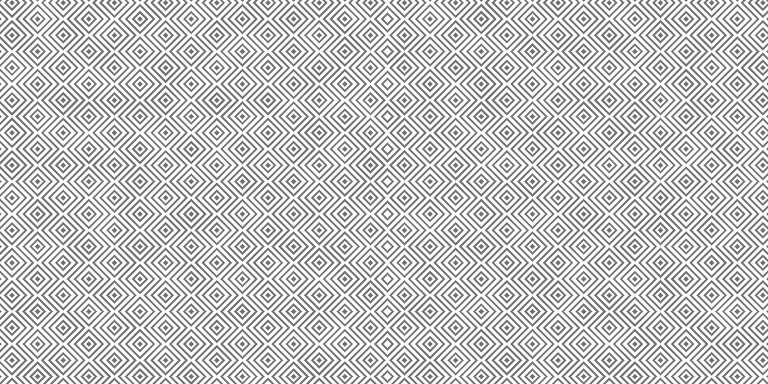
Give the GLSL for this pattern, as a WebGL 1 fragment shader.

```glsl
precision highp float;
// Half-drop lattice of concentric diamonds whose outer rings join into zigzags.
// A folded city-block distance gives evenly spaced rings about solid dots; columns
// mirror about a narrow vertical seam, and gradient noise varies the line weight.

uniform vec2 u_resolution;

// Lengths are fractions of the canvas height.
const float COLUMN_STEP = 0.06667;   // between neighbouring columns
const float ROW_HALF    = 0.04232;   // half the height of one repeat
const float SEAM_X      = 1.009;     // mirror axis
const float SEAM_GAP    = 0.0443;    // mirror axis to the nearest column
const float FIRST_ROW_Y = 0.0617;    // lowest diamond centre in that column
const float RING_COUNT  = 6.0;       // ring intervals between adjacent centres
const float LINE_DUTY   = 0.38;      // inked share of each ring interval
const float DOT_RADIUS  = 0.0072;    // half diagonal of the central dot
const float WEAR        = 0.3;       // relative variation in line weight
const float WEAR_SCALE  = 13.0;
const float EDGE_SOFT   = 1.15;      // edge width in output pixels
const vec3 PAPER = vec3(0.985);
const vec3 INK   = vec3(0.44);

vec2 hashGradient(vec2 cell) {
  float h = fract(sin(dot(cell, vec2(127.1, 311.7))) * 43758.5);
  float angle = 6.28318 * h;
  return vec2(cos(angle), sin(angle));
}

float gradientNoise(vec2 p) {
  vec2 i = floor(p);
  vec2 f = fract(p);
  vec2 u = f * f * f * (f * (f * 6.0 - 15.0) + 10.0);
  float a = dot(hashGradient(i), f);
  float b = dot(hashGradient(i + vec2(1.0, 0.0)), f - vec2(1.0, 0.0));
  float c = dot(hashGradient(i + vec2(0.0, 1.0)), f - vec2(0.0, 1.0));
  float d = dot(hashGradient(i + 1.0), f - 1.0);
  return mix(mix(a, b, u.x), mix(c, d, u.x), u.y);
}

// Distance along each axis to the nearest lattice point.
vec2 foldRepeat(vec2 p, vec2 halfPeriod) {
  return abs(mod(p + halfPeriod, 2.0 * halfPeriod) - halfPeriod);
}

// Ink coverage of the dots and the rings around them.
float diamondRings(vec2 p, float weight, float pixel) {
  vec2 q = foldRepeat(p, vec2(COLUMN_STEP, ROW_HALF));
  float span = COLUMN_STEP + ROW_HALF;
  float pitch = span / RING_COUNT;
  float toCentre = min(q.x + q.y, span - q.x - q.y);
  float fromLine = abs(fract(toCentre / pitch + 0.5) - 0.5) * pitch;
  float edge = min(fromLine - 0.5 * weight * pitch, toCentre - DOT_RADIUS);
  // City-block distance grows by sqrt(2) per unit across a diagonal line.
  float soft = 0.5 * EDGE_SOFT * pixel;
  return 1.0 - smoothstep(-soft, soft, edge * 0.70711);
}

void main() {
  float pixel = 1.0 / u_resolution.y;
  vec2 uv = gl_FragCoord.xy * pixel;

  // Mirror the columns about the seam.
  vec2 p = vec2(abs(uv.x - SEAM_X) - SEAM_GAP, uv.y - FIRST_ROW_Y);

  float weight = LINE_DUTY * (1.0 + WEAR * gradientNoise(uv * WEAR_SCALE));
  float ink = diamondRings(p, weight, pixel);
  gl_FragColor = vec4(mix(PAPER, INK, ink), 1.0);
}
```
